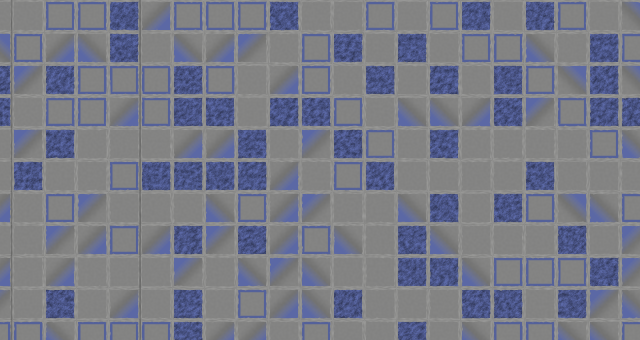
Give the GLSL for this pattern, as a WebGL 1 fragment shader.

```glsl
precision highp float;
// Grid of square grey tiles parted by pale, rough grout. A hash per cell picks
// plain grey, a blue outline, mottled blue or a diagonal blue fade.
// Gradient noise gives the mottling, the ragged grout and the faint grain.

#define CELLS_ACROSS 20.0
#define GRID_SHIFT   0.38
#define TILE_HALF    0.44
#define FRAME_WIDTH  0.075
#define GROUT_WEAR   0.035
#define FILL_SHARE   0.20
#define FRAME_SHARE  0.18
#define FADE_SHARE   0.28
#define SEED         7.0
#define TILE_GREY    vec3(0.515, 0.515, 0.512)
#define GROUT_GREY   vec3(0.560, 0.560, 0.555)
#define BLUE         vec3(0.345, 0.395, 0.630)

uniform vec2 u_resolution;

float hash(vec2 p) {
  vec3 q = fract(vec3(p.xyx) * 0.1031);
  q += dot(q, q.yzx + 33.33);
  return fract((q.x + q.y) * q.z);
}

vec2 latticeGradient(vec2 p) {
  float angle = 6.2832 * hash(p + 91.7);
  return vec2(cos(angle), sin(angle));
}

float gradientNoise(vec2 p) {
  vec2 i = floor(p);
  vec2 f = p - i;
  vec2 w = f * f * f * (f * (f * 6.0 - 15.0) + 10.0);
  vec2 e = vec2(1.0, 0.0);
  float a = dot(latticeGradient(i), f);
  float b = dot(latticeGradient(i + e.xy), f - e.xy);
  float c = dot(latticeGradient(i + e.yx), f - e.yx);
  float d = dot(latticeGradient(i + e.xx), f - e.xx);
  return mix(mix(a, b, w.x), mix(c, d, w.x), w.y);
}

float fbm(vec2 p) {
  float sum = 0.0;
  float amplitude = 1.0;
  for (int k = 0; k < 3; k++) {
    sum += amplitude * gradientNoise(p);
    p = mat2(1.6, 1.2, -1.2, 1.6) * p + 17.3;
    amplitude *= 0.65;
  }
  return sum;
}

// Blue with dark, crumpled patches
vec3 mottledBlue(vec2 p) {
  float n = fbm(vec2(p.x + 0.4 * p.y, p.y) * 7.0);
  return BLUE * clamp(0.84 + 0.33 * n, 0.58, 1.04);
}

// Blue in one corner, fading to a dim band along the diagonal
vec3 cornerFade(vec2 local, vec2 cell, vec3 grey) {
  float leftHalf = step(cell.x, 9.5);
  float swapped = step(hash(cell + 23.1), 0.18);
  float slope = mix(1.0, -1.0, abs(leftHalf - swapped));
  float side = hash(cell + 57.9) < 0.5 ? -1.0 : 1.0;
  float d = side * (local.x + slope * local.y) / (2.0 * TILE_HALF);
  float hatch = 0.04 * sin(local.x * 52.0) * sin(local.y * 52.0);
  float amount = clamp(d * 1.7 + 0.05 + hatch, 0.0, 1.0);
  vec3 dim = grey * (1.0 - 0.12 * exp(-9.0 * d * d));
  return mix(dim, BLUE * 1.03, amount);
}

void main() {
  // Cell coordinates, with rows counted from the top edge
  float pixel = CELLS_ACROSS / u_resolution.x;
  vec2 p = vec2(gl_FragCoord.x, u_resolution.y - gl_FragCoord.y) * pixel;
  p.x -= GRID_SHIFT;
  vec2 cell = floor(p);
  vec2 local = vec2(p.x - cell.x - 0.5, cell.y + 0.5 - p.y);
  float edge = max(abs(local.x), abs(local.y));

  // Tile face
  float grain = gradientNoise(p * 11.0);
  vec3 grey = TILE_GREY * (1.0 + 0.025 * grain);
  vec3 face = grey;
  float pick = hash(cell + SEED * 13.7);
  if (pick < FILL_SHARE) {
    face = mottledBlue(p);
  } else if (pick < FILL_SHARE + FRAME_SHARE) {
    float inner = TILE_HALF - FRAME_WIDTH;
    float frame = smoothstep(inner - 0.5 * pixel, inner + 0.5 * pixel, edge);
    face = mix(grey, BLUE * 0.96, frame);
  } else if (pick < FILL_SHARE + FRAME_SHARE + FADE_SHARE) {
    face = cornerFade(local, cell, grey);
  }

  // Grout streaked along its run, with a ragged border
  bool upright = abs(local.x) > abs(local.y);
  vec2 run = upright ? vec2(22.0, 6.0) : vec2(6.0, 22.0);
  float streak = gradientNoise(p * run + 5.0);
  vec3 grout = GROUT_GREY * (1.0 + 0.13 * streak);
  float border = TILE_HALF + GROUT_WEAR * min(gradientNoise(p * 9.0 + 31.0), 0.2);
  float mortar = smoothstep(border - 0.5 * pixel, border + 0.5 * pixel, edge);
  vec3 color = mix(face, grout, mortar);

  // Two thin upright seams near the left side
  float seam = min(abs(p.x + 0.02), abs(p.x - 4.0));
  color *= 1.0 - 0.22 * (1.0 - smoothstep(0.01, 0.01 + pixel, seam));

  gl_FragColor = vec4(color, 1.0);
}
```
